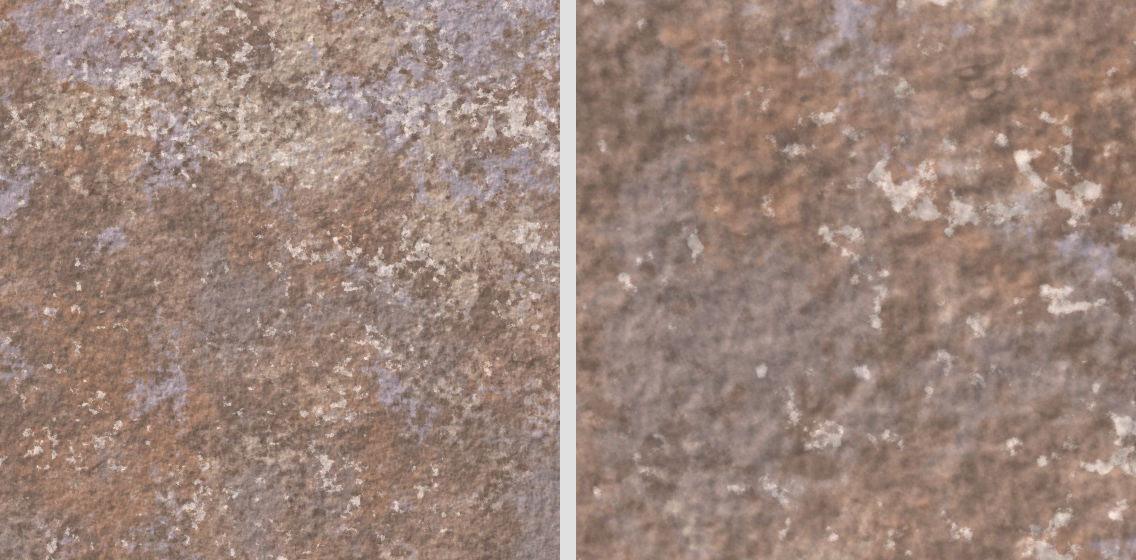
Left, the full canvas; right, a detail of the centre.
Reproduce this texture procedurally as a WebGL 1 fragment shader.

```glsl
precision highp float;

// Weathered slate: brown and rust earth under worn beige, lavender and pale crusts.
// Warped fractal noise places each mineral layer, fine noise breaks it into specks,
// and a fine height field lit from the upper left gives the rough relief.

uniform vec2 u_resolution;

const vec3 BROWN = vec3(0.52, 0.43, 0.385);
const vec3 TAN = vec3(0.65, 0.535, 0.475);
const vec3 RUST = vec3(0.635, 0.475, 0.385);
const vec3 GRAY = vec3(0.59, 0.53, 0.52);
const vec3 BEIGE = vec3(0.745, 0.66, 0.595);
const vec3 LAVENDER = vec3(0.66, 0.615, 0.665);
const vec3 PALE = vec3(0.85, 0.80, 0.775);

const float WARP = 0.18;         // bending of the broad patches
const float FRAY_FINE = 0.62;    // speckled breakup of the layers
const float FRAY_COARSE = 0.34;  // ragged outline of the layers
const float RELIEF = 0.75;       // strength of the lit bumps
const float GRAIN = 0.22;        // fine tonal speckle
const float LIGHT_STEP = 0.0022; // sampling distance for the slope

float hash(vec2 p) {
  return fract(sin(dot(p, vec2(127.1, 311.7))) * 43758.5453);
}

float noise(vec2 p) {
  vec2 cell = floor(p);
  vec2 f = fract(p);
  f = f * f * (3.0 - 2.0 * f);
  float low = mix(hash(cell), hash(cell + vec2(1.0, 0.0)), f.x);
  float high = mix(hash(cell + vec2(0.0, 1.0)), hash(cell + 1.0), f.x);
  return mix(low, high, f.y);
}

// Fractal noise, centred on zero.
float fbm(vec2 p) {
  const mat2 turn = mat2(1.6, 1.2, -1.2, 1.6);
  float sum = 0.0;
  float weight = 0.5;
  for (int i = 0; i < 5; i++) {
    sum += weight * (noise(p) - 0.5);
    p = turn * p + 17.3;
    weight *= 0.56;
  }
  return sum;
}

float height(vec2 p) {
  return fbm(p * 64.0) + 0.3 * fbm(p * 24.0 + 5.0);
}

void main() {
  vec2 p = gl_FragCoord.xy / u_resolution;

  // Shared fields: warped position, frayed edges, overall layout
  vec2 q = p + WARP * vec2(fbm(p * 5.0 + 3.0), fbm(p * 5.0 + 41.0));
  float speck = fbm(p * 85.0 + 9.0);
  float fray = FRAY_FINE * speck + FRAY_COARSE * fbm(p * 30.0 + 70.0);
  float broad = fbm(q * 3.6 + 12.0);
  float left = 1.0 - smoothstep(0.04, 0.42, p.x + 0.5 * broad);
  float worn = smoothstep(0.18, 0.85, p.y + 0.28 * (p.x - 0.5) + 0.6 * broad);
  worn *= 1.0 - 0.55 * left;

  // Earth, grey film and rust stains
  float earth = 0.8 * fbm(q * 9.0 + 23.0) + fray;
  vec3 color = mix(BROWN, TAN, smoothstep(-0.24, 0.24, earth + 0.10 * worn));
  float film = fbm(q * 7.0 + 57.0) + 0.8 * fray;
  color = mix(color, GRAY, 0.72 * smoothstep(-0.03, 0.16, film));
  float stain = fbm(q * 7.0 + 83.0) + 0.9 * fray + 0.15 * left;
  color = mix(color, RUST, 0.65 * smoothstep(0.06, 0.26, stain));

  // Worn crusts: beige, then lavender
  float beige = 0.8 * fbm(q * 11.0 + 101.0) + fray + 0.24 * (worn - 0.45);
  color = mix(color, BEIGE, 0.75 * smoothstep(0.03, 0.25, beige));
  float lavender = fbm(q * 7.5 + 137.0) + 0.9 * fray + 0.20 * (worn - 0.5);
  color = mix(color, LAVENDER, 0.75 * smoothstep(0.03, 0.21, lavender));

  // Small pale flakes, gathered in loose clusters
  float cluster = fbm(q * 9.0 + 163.0) + 0.18 * (worn - 0.6);
  float flake = 1.1 * fbm(p * 72.0 + 191.0) + 0.8 * cluster + 0.4 * fray;
  color = mix(color, PALE, 0.78 * smoothstep(0.14, 0.32, flake));

  // Dark pitted areas and sparse broken cracks
  float pits = 0.8 * fbm(q * 10.0 + 211.0) - 1.1 * speck - 0.06 * worn;
  color = mix(color, BROWN * 0.90, 0.6 * smoothstep(0.12, 0.34, pits));
  float ridge = abs(fbm(q * vec2(4.0, 6.5) + 239.0) + 0.03 * speck);
  float gate = smoothstep(0.06, 0.16, fbm(p * 6.0 + 251.0));
  color *= 1.0 - 0.16 * gate * (1.0 - smoothstep(0.003, 0.014, ridge));

  // Smooth grainy slab in the lower right corner
  float slab = smoothstep(0.0, 0.05, p.x - 0.88 - 0.42 * p.y + 0.12 * fray);
  color = mix(color, GRAY * 0.98, 0.8 * slab);

  // Rough relief and fine grain
  vec2 toLight = LIGHT_STEP * vec2(-0.7, 0.7);
  float slope = height(p - toLight) - height(p + toLight);
  color *= 1.0 + RELIEF * clamp(slope, -0.22, 0.22);
  color *= 1.0 + GRAIN * fbm(p * 170.0 + 277.0);

  gl_FragColor = vec4(clamp(color, 0.0, 1.0), 1.0);
}
```
